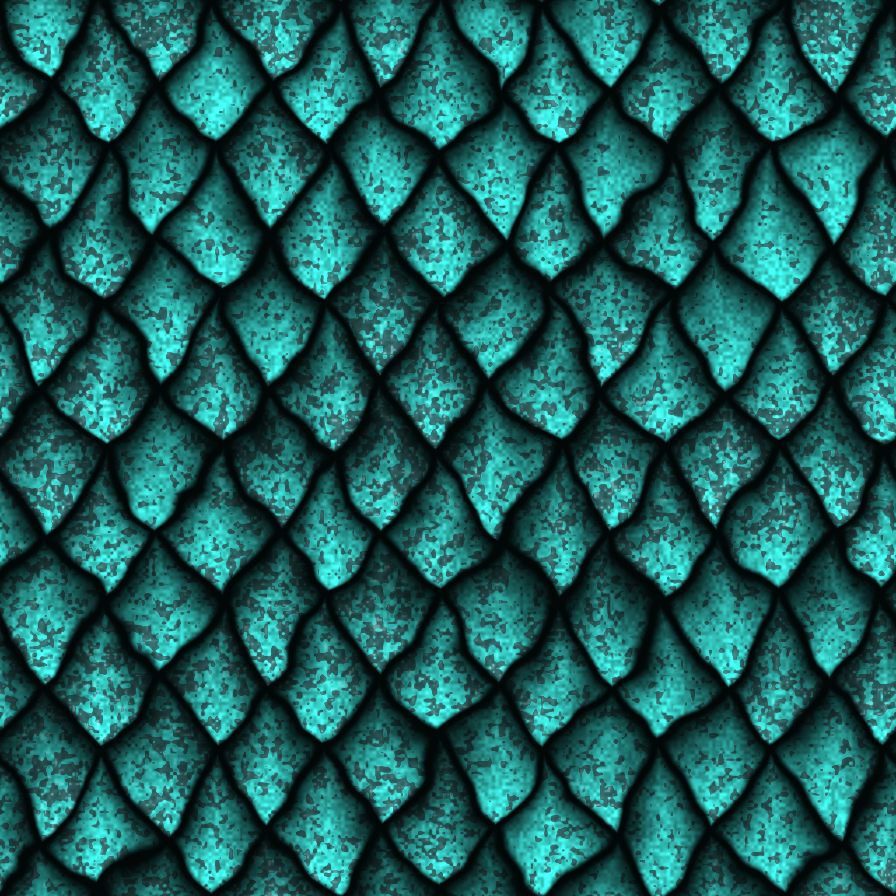
Reproduce this pattern procedurally as a WebGL 2 fragment shader.

```glsl
#version 300 es
precision highp float;
// Overlapping teal reptile scales in two interleaved rows, 8 across and 6 pairs down.
// Each pixel walks the rows from the top one down to find the scale that covers it,
// then is shaded by its distance to both edges and worn with wrapping noise.

uniform vec2 u_resolution;
out vec4 fragColor;

const vec2  GRID         = vec2(8.0, 6.0);     // whole repeats, so the tile wraps
const vec2  GRID_SHIFT   = vec2(-0.07, 0.02);  // position of the first tip, in cells
const float CELL_ASPECT  = 1.333;              // cell height over cell width
const float ROW_STEP     = 0.39;               // height of the odd rows within a cell
const float EDGE_BULGE   = 0.38;               // roundness of the lower edges
const float WARP_COARSE  = 0.026;
const float WARP_FINE    = 0.009;
const float OUTLINE      = 0.095;              // dark rim, in cell widths
const float LIGHT_GAIN   = 2.8;
const float SHADOW_CURVE = 1.2;
const float SPOT_LEVEL   = 0.52;

const vec3 CREVICE = vec3(0.006, 0.028, 0.028);
const vec3 TEAL    = vec3(0.25, 0.95, 0.91);
const vec3 TARNISH = vec3(0.24, 0.37, 0.38);
const vec3 FLECK   = vec3(0.62, 0.86, 0.86);

float hash(vec2 p) {
    vec3 h = fract(p.xyx * 0.1031);
    h += dot(h, h.yzx + 33.33);
    return fract((h.x + h.y) * h.z);
}

// Value noise that wraps after a whole number of cells.
float noise(vec2 uv, float period, float seed) {
    vec2 p = uv * period;
    vec2 i = floor(p);
    vec2 f = fract(p);
    f = f * f * (3.0 - 2.0 * f);
    vec2 a = mod(i, period) + seed;
    vec2 b = mod(i + 1.0, period) + seed;
    return mix(mix(hash(a), hash(vec2(b.x, a.y)), f.x),
               mix(hash(vec2(a.x, b.y)), hash(b), f.x), f.y);
}

vec2 noise2(vec2 uv, float period, float seed) {
    return vec2(noise(uv, period, seed), noise(uv, period, seed + 41.0)) - 0.5;
}

// Approximate distance to the lower edge of a scale, positive inside.
// p is measured from the tip in cell widths, rise is the height of the shoulders.
float scaleDistance(vec2 p, float rise) {
    float t = 2.0 * abs(p.x);
    float edge = rise * t * (1.0 - EDGE_BULGE + EDGE_BULGE * t);
    float slope = 2.0 * rise * (1.0 - EDGE_BULGE + 2.0 * EDGE_BULGE * t);
    return (p.y - edge) / sqrt(1.0 + slope * slope);
}

void main() {
    vec2 uv = gl_FragCoord.xy / u_resolution;
    vec2 warped = uv + WARP_COARSE * noise2(uv, 16.0, 3.0)
                     + WARP_FINE * noise2(uv, 40.0, 97.0);
    vec2 q = warped * GRID - GRID_SHIFT;

    // Find the topmost scale here and the distance to the row that overlaps it.
    float topRow = 2.0 * floor(q.y) + 2.0;
    float inner = 0.0;
    float cover = 1.0;
    float across = 0.0;
    float reach = 1.0;
    vec2 id = vec2(0.0);
    for (int k = 0; k < 4; k++) {
        float row = topRow - float(k);
        float odd = mod(row, 2.0);
        float tipY = floor(row * 0.5) + odd * ROW_STEP;
        float column = floor(q.x - 0.5 * odd + 0.5);
        vec2 p = vec2(q.x - column - 0.5 * odd, (q.y - tipY) * CELL_ASPECT);
        float d = scaleDistance(p, CELL_ASPECT * mix(ROW_STEP, 1.0 - ROW_STEP, odd));
        if (d > 0.0 || k == 3) {
            inner = max(d, 0.0);
            across = p.x;
            reach = mix(0.53, 0.77, odd);
            id = vec2(mod(column, GRID.x), mod(row, 2.0 * GRID.y));
            break;
        }
        cover = -d;
    }

    // Shadow below the upper row, a raised middle and a dark rim.
    float shadow = pow(clamp(cover / reach, 0.0, 1.0), SHADOW_CURVE);
    float ridge = 0.7 + 0.4 * exp(-18.0 * across * across);
    float rim = smoothstep(0.008, OUTLINE, inner) * smoothstep(0.0, 0.06, cover);
    float tone = 0.8 + 0.4 * hash(id + 211.0);
    float light = 1.0 - exp(-LIGHT_GAIN * shadow * ridge * rim * tone);

    // Wear differs from scale to scale and drifts over the whole surface.
    float wear = 0.55 * hash(id + 17.0) + 0.45 * noise(uv, 4.0, 131.0)
               + 0.5 * (noise(uv, 24.0, 59.0) - 0.5);
    float grain = 0.5 * noise(uv, 128.0, 7.0) + 0.5 * noise(uv, 256.0, 151.0);
    float dust = noise(uv, 256.0, 307.0);
    float spot = smoothstep(SPOT_LEVEL, SPOT_LEVEL + 0.12, grain + 0.3 * (wear - 0.5));
    float fleck = smoothstep(0.72, 0.95, dust) * smoothstep(0.3, 0.8, wear);

    vec3 surface = mix(TEAL, TARNISH, 0.85 * spot);
    surface = mix(surface, FLECK, 0.5 * fleck);
    surface *= 0.75 + 0.5 * dust;
    fragColor = vec4(min(CREVICE + surface * light, 1.0), 1.0);
}
```
